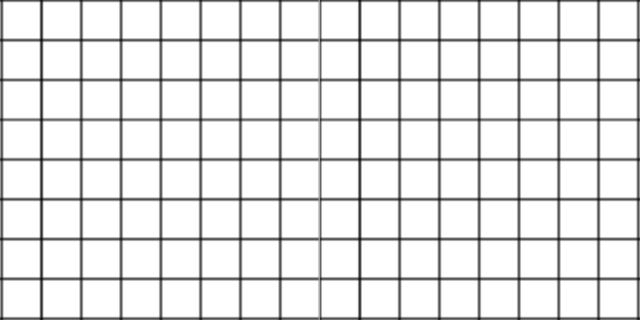
Reproduce this pattern procedurally as a WebGL 1 fragment shader.

```glsl
precision highp float;

// Soft grey grid on white: 16 by 8 square cells ruled from edge to edge.
// Each axis repeats a smooth line profile; line strength varies by index,
// and a faint vertical seam at mid width thins the ink.

uniform vec2 u_resolution;

// Soft line coverage for a signed distance, in canvas heights.
float softLine(float dist) {
  float halfWidth = max(0.0086, 1.5 / u_resolution.y);
  return 1.0 - smoothstep(0.0, halfWidth, abs(dist));
}

void main() {
  // Canvas is two units wide and one high, measured down from the top left.
  vec2 p = gl_FragCoord.xy / u_resolution;
  p = vec2(2.0 * p.x, 1.0 - p.y);

  // Index of the nearest line on each axis, and the distance to it.
  float pitch = 0.12434;
  vec2 grid = p - vec2(0.0054, 0.0012);
  vec2 index = floor(grid / pitch + 0.5);
  vec2 dist = grid - index * pitch;

  // One upright in eight is darker; rules fade a little around the third.
  float darkUpright = 1.0 - step(0.5, abs(mod(index.x, 8.0) - 1.0));
  float uprightInk = 0.68 + 0.14 * darkUpright;
  float ruleInk = 0.69 - 0.10 * exp(-pow(abs(index.y - 3.0), 2.0));

  // Overlapping strokes darken the crossings.
  float upright = uprightInk * softLine(dist.x);
  float rule = ruleInk * softLine(dist.y);
  float light = (1.0 - upright) * (1.0 - rule);

  // Thin worn seam just left of the middle upright.
  float seam = 1.0 - smoothstep(0.0, 0.005, abs(p.x - 0.9975));
  light = mix(light, 1.0, 0.5 * seam);

  gl_FragColor = vec4(vec3(light), 1.0);
}
```
